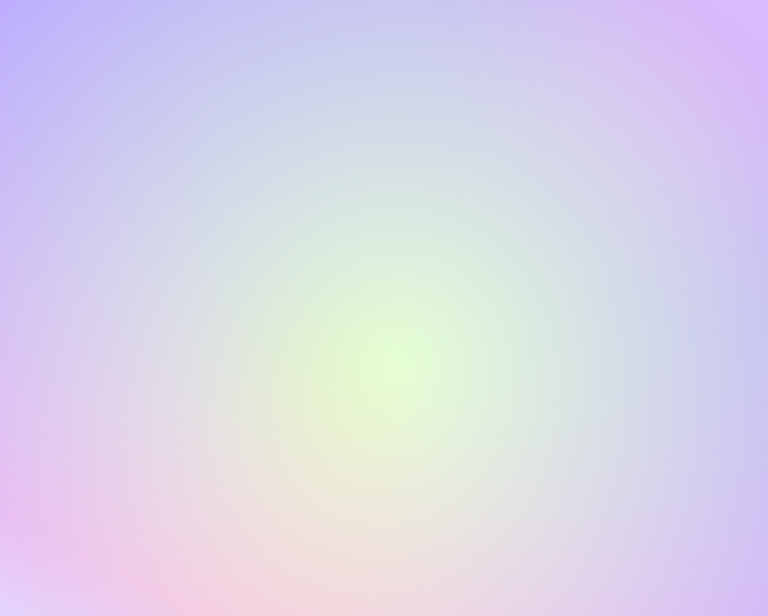
Give the GLSL for this background, as a Shadertoy shader.

```glsl
// Pastel mesh backdrop: a pale green glow fading to lavender, blue and pink.

const vec3 GLOW_COLOR = vec3(0.90, 1.00, 0.84);
const vec3 CORNER_MIST = vec3(0.89, 0.84, 0.985);
const vec2 GLOW_CENTER = vec2(0.518, 0.41);   // fractions of the canvas
const vec2 WARM_DIRECTION = vec2(-0.342, -0.940);

// Colour change per unit of distance, warmest where alignment reaches 1.
vec3 radialSlope(float alignment) {
    float secondHarmonic = 2.0 * alignment * alignment - 1.0;
    float warmLobe = pow(max(alignment, 0.0), 4.0);
    float red = -0.083 + 0.160 * alignment + 0.052 * secondHarmonic;
    float blue = 0.178 - 0.104 * warmLobe;
    return vec3(red, -0.368, blue);
}

// Straight-edged ramp: 1 in a corner, 0 past the line joining both reaches.
float cornerRamp(vec2 fromCorner, vec2 reach) {
    vec2 q = fromCorner / reach;
    return max(0.0, 1.0 - q.x - q.y);
}

// Soft round spot with a bell-shaped falloff.
float softSpot(vec2 offset, float radius) {
    return exp(-dot(offset, offset) / (radius * radius));
}

void mainImage(out vec4 fragColor, in vec2 fragCoord) {
    // Positions are measured in canvas heights.
    vec2 canvas = vec2(iResolution.x / iResolution.y, 1.0);
    vec2 p = fragCoord / iResolution.y;

    // Main glow, with a tint that turns around its centre.
    vec2 fromGlow = p - GLOW_CENTER * canvas;
    float radius = length(fromGlow);
    float alignment = dot(fromGlow, WARM_DIRECTION) / max(radius, 1e-4);
    vec3 color = GLOW_COLOR + radius * radialSlope(alignment);

    // Faint yellow patch beside the glow.
    vec2 yellowCenter = vec2(0.415, 0.39) * canvas;
    color.b -= 0.045 * softSpot(p - yellowCenter, 0.14);

    // Orchid tint and lighter tip in the upper right.
    vec2 fromTopRight = canvas - p;
    color.r += 0.10 * (1.0 - smoothstep(0.0, 0.6, length(fromTopRight)));
    color += vec3(0.02, 0.05, 0.02) * cornerRamp(fromTopRight, vec2(0.13, 0.12));

    // Pale mist in the lower left.
    color = mix(color, CORNER_MIST, cornerRamp(p, vec2(0.33, 0.17)));

    fragColor = vec4(clamp(color, 0.0, 1.0), 1.0);
}
```
